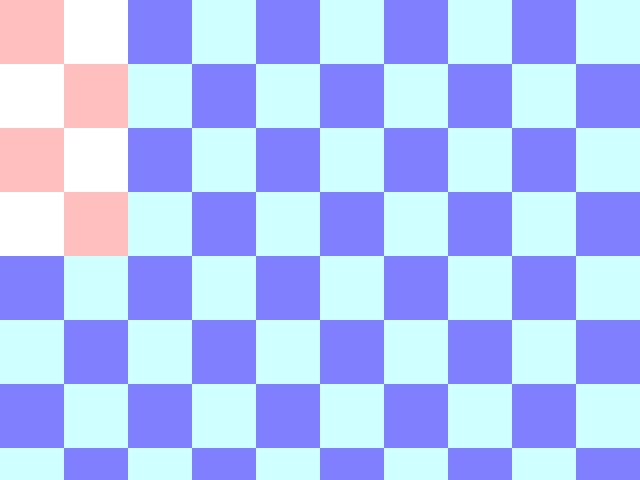
A WebGL 2 fragment shader for this pattern:

```glsl
#version 300 es
precision highp float;
// Checkerboard of ten square cells across, aligned to the top left corner.
// A product of two smoothed square waves picks dark or light cells, and a
// rectangular mask recolours a block of two by four cells in that corner.

uniform vec2 u_resolution;
out vec4 fragColor;

const float CELLS_ACROSS = 10.0;
const vec2 BLOCK_CELLS = vec2(2.0, 4.0);

const vec3 BLUE = vec3(0.50, 0.50, 1.00);
const vec3 PALE_CYAN = vec3(0.81, 1.00, 1.00);
const vec3 PINK = vec3(1.00, 0.75, 0.75);
const vec3 WHITE = vec3(1.0);

// Square wave, +1 in even cells and -1 in odd ones, with edges one pixel wide.
float squareWave(float x, float pixel) {
    float side = 1.0 - 2.0 * mod(floor(x), 2.0);
    float edgeDistance = 0.5 - abs(fract(x) - 0.5);
    return side * clamp(2.0 * edgeDistance / pixel, 0.0, 1.0);
}

// Coverage of dark cells, from 0 to 1.
float checker(vec2 p, float pixel) {
    return 0.5 + 0.5 * squareWave(p.x, pixel) * squareWave(p.y, pixel);
}

// Coverage of the rectangle that spans from the origin to size.
float cornerBlock(vec2 p, vec2 size, float pixel) {
    vec2 inside = clamp((size - p) / pixel + 0.5, 0.0, 1.0);
    return inside.x * inside.y;
}

void main() {
    // Cell coordinates, with y running down from the top edge
    float pixel = CELLS_ACROSS / u_resolution.x;
    vec2 fromTopLeft = vec2(gl_FragCoord.x, u_resolution.y - gl_FragCoord.y);
    vec2 p = fromTopLeft * pixel;

    // Palette of the corner block or of the field around it
    float block = cornerBlock(p, BLOCK_CELLS, pixel);
    vec3 dark = mix(BLUE, PINK, block);
    vec3 light = mix(PALE_CYAN, WHITE, block);

    fragColor = vec4(mix(light, dark, checker(p, pixel)), 1.0);
}
```
